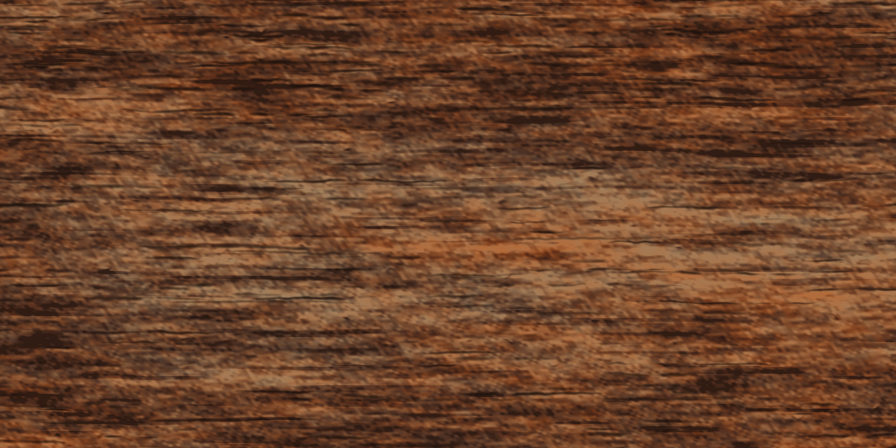
Give the GLSL for this texture, as a WebGL 2 fragment shader.

```glsl
#version 300 es
precision highp float;
// Weathered brown wood with a horizontal grain. Stretched noise layers set a
// tone that runs through a five step colour ramp; broken cracks, soft knots
// and small chipped pits are scattered over it by hashed cells.

#define SHADOW vec3(0.19, 0.11, 0.075)
#define UMBER  vec3(0.32, 0.19, 0.13)
#define BROWN  vec3(0.40, 0.24, 0.15)
#define TAN    vec3(0.49, 0.31, 0.195)
#define HONEY  vec3(0.66, 0.46, 0.30)
#define REDNESS vec3(0.013, -0.014, -0.024)
#define STREAKS 1.7
#define GRAIN 2.0
#define CRACK_WIDTH 0.0036
#define CRACK_DEPTH 0.85
#define KNOT_SHARE 0.16
#define PIT_SHARE 0.13

uniform vec2 u_resolution;
out vec4 fragColor;

float hash(vec2 p) {
  return fract(sin(dot(p, vec2(127.1, 311.7))) * 43758.5);
}

// Value noise centred on zero
float noise(vec2 p) {
  vec2 i = floor(p), f = fract(p);
  f = f * f * (3.0 - 2.0 * f);
  float low = mix(hash(i), hash(i + vec2(1, 0)), f.x);
  float high = mix(hash(i + vec2(0, 1)), hash(i + vec2(1, 1)), f.x);
  return mix(low, high, f.y) - 0.5;
}

// Stretched noise on a slightly sheared lattice, which hides its cells
float fibre(vec2 p, vec2 scale, float lean, float seed) {
  vec2 s = p * scale;
  return noise(vec2(s.x + lean * s.y, s.y - 0.25 * lean * s.x) + seed);
}

float step01(float a, float b, float x) {
  return clamp((x - a) / (b - a), 0.0, 1.0);
}

vec3 woodRamp(float tone) {
  vec3 c = mix(SHADOW, UMBER, step01(-2.0, -0.9, tone));
  c = mix(c, BROWN, step01(-0.9, -0.15, tone));
  c = mix(c, TAN, step01(-0.15, 0.6, tone));
  return mix(c, HONEY, step01(0.6, 2.1, tone));
}

// Broken cracks: x is the dark line, y the pale lip under it
vec2 cracks(vec2 p, float pixel) {
  vec2 marks = vec2(0.0);
  for (int k = 0; k < 5; k++) {
    float layer = float(k);
    float rows = 10.0 + 10.0 * layer;
    float span = 0.8 - 0.14 * layer;
    float y = p.y * rows + 0.37 * layer;
    float row = floor(y);
    float x = p.x / span + 7.0 * hash(vec2(row, layer + 3.0));
    vec2 id = vec2(floor(x) + 17.0 * layer, row);
    float halfLength = mix(0.1, 0.46, hash(id + 5.3));
    float along = abs(fract(x) - 0.5) / halfLength;
    float taper = sqrt(max(1.0 - along * along, 0.0));
    float present = step(hash(id + 9.1), mix(0.24, 0.62, smoothstep(0.62, 0.85, p.y)));
    float d = (fract(y) - mix(0.3, 0.7, hash(id + 2.7))) / rows;
    d += 0.003 * noise(vec2(p.x * 11.0, row)) + 0.003 * noise(vec2(p.x * 50.0, row));
    float ragged = smoothstep(-0.38, 0.25, noise(vec2(p.x * 24.0, row + 40.0)));
    float width = CRACK_WIDTH * taper * (0.4 + ragged) * mix(0.4, 1.0, hash(id + 4.9));
    float line = 1.0 - smoothstep(0.0, width + pixel, abs(d));
    float lip = 1.0 - smoothstep(0.0, 0.005, abs(d + width + 0.004));
    float strength = present * taper * ragged * mix(0.4, 1.0, hash(id + 6.2));
    marks = max(marks, strength * vec2(line, lip));
  }
  return marks;
}

// Dark elongated stains with frayed edges
float knots(vec2 p) {
  vec2 cell = p / vec2(0.5, 0.2) + vec2(0.3, 0.35);
  vec2 id = floor(cell);
  vec2 centre = 0.5 + 0.3 * (vec2(hash(id + 1.7), hash(id + 8.3)) - 0.5);
  vec2 d = (fract(cell) - centre) * vec2(0.5, 0.2);
  d /= vec2(0.06, 0.018) * mix(0.5, 1.1, hash(id + 3.9));
  float fray = 1.0 + 1.3 * noise(p * vec2(14.0, 90.0));
  return step(hash(id + 12.4), KNOT_SHARE) * exp(-dot(d, d) * fray);
}

// Small chips: x is the dark hollow, y the bright rim
vec2 pits(vec2 p) {
  vec2 scale = vec2(11.0, 19.0), cell = p * scale;
  vec2 id = floor(cell);
  vec2 centre = 0.5 + 0.4 * (vec2(hash(id + 21.1), hash(id + 33.7)) - 0.5);
  vec2 d = (fract(cell) - centre) / scale;
  d.y += 0.012 * noise(p * 55.0);
  vec2 size = vec2(0.011, 0.0045) * mix(0.6, 1.3, hash(id + 15.2));
  vec2 hollow = d / size, rim = (d + vec2(0.006, -0.006)) / size;
  return step(hash(id + 27.6), PIT_SHARE) * exp(-vec2(dot(hollow, hollow), dot(rim, rim)));
}

void main() {
  vec2 p = gl_FragCoord.xy / u_resolution.y;
  vec2 q = p + vec2(0.0, 0.01 * noise(p * vec2(2.2, 5.0)) + 0.004 * noise(p * vec2(12.0, 25.0)));

  // Tone: pale middle band, darker top, patches, streaks and fine grain
  float band = (p.y - 0.45) / 0.17;
  float tone = 0.7 * exp(-band * band) - 0.3 * smoothstep(0.62, 0.85, p.y);
  tone += 1.6 * fibre(q, vec2(1.5, 8.0), 0.05, 4.0);
  tone += STREAKS * fibre(q, vec2(3.0, 27.0), 0.06, 11.0);
  tone += STREAKS * fibre(q, vec2(8.0, 62.0), -0.1, 23.0);
  tone += GRAIN * fibre(q, vec2(24.0, 125.0), 0.15, 37.0);
  tone += GRAIN * fibre(q, vec2(110.0, 150.0), 0.5, 51.0);
  tone -= 1.5 * smoothstep(0.12, 0.42, fibre(q, vec2(6.0, 95.0), 0.04, 67.0));
  tone += 0.06;

  // Damage
  vec2 crack = cracks(q, 1.0 / u_resolution.y);
  vec2 pit = pits(q);
  tone += 0.5 * crack.y + 1.3 * pit.y - 1.7 * pit.x - 2.4 * knots(q);
  vec3 color = woodRamp(tone);

  // Red and olive drift
  float hue = 0.15 + 2.4 * fibre(q, vec2(1.6, 9.0), 0.05, 63.0)
            + 2.2 * fibre(q, vec2(9.0, 42.0), 0.1, 71.0)
            + 2.4 * fibre(q, vec2(50.0, 90.0), 0.4, 83.0);
  color += REDNESS * hue * smoothstep(0.1, 0.5, color.r);
  color = mix(color, SHADOW * 0.5, CRACK_DEPTH * crack.x);
  fragColor = vec4(clamp(color, 0.0, 1.0), 1.0);
}
```
